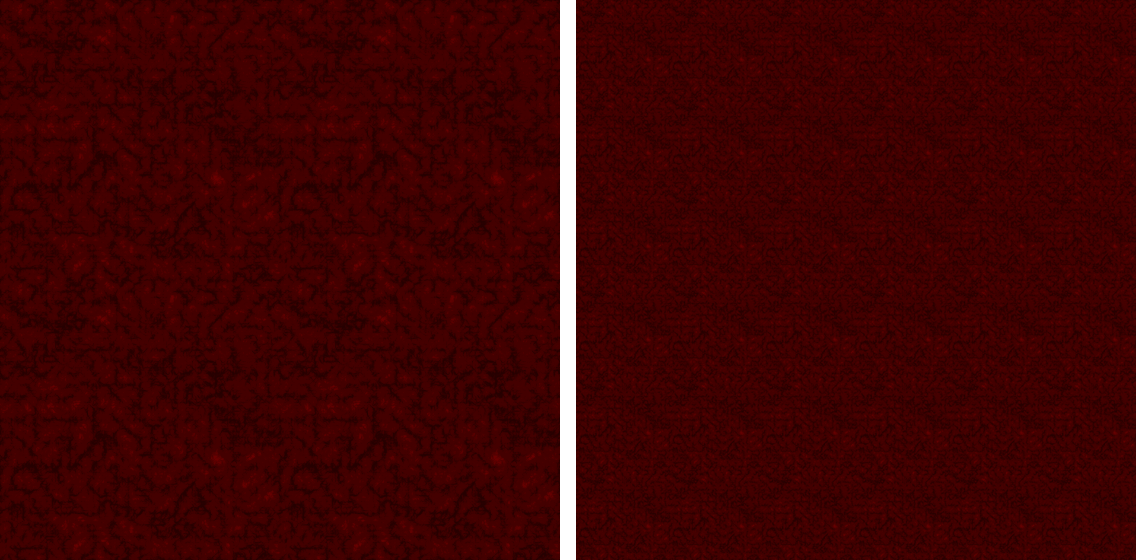
Left: one tile. Right: repeated 3 by 3.
Reproduce this texture procedurally as a WebGL 2 fragment shader.

```glsl
#version 300 es
precision highp float;

uniform vec2 u_resolution;
out vec4 fragColor;

// Integer hash giving a unit gradient for a lattice corner
vec2 cornerGradient(vec2 corner, float period, uint seed) {
    uvec2 c = uvec2(mod(corner, period));
    uint h = c.x * 1597u + c.y * 51749u + seed * 7919u;
    h = (h ^ (h >> 15)) * 73244475u;
    h = (h ^ (h >> 13)) * 73244475u;
    h ^= h >> 16;
    float angle = 6.28318 * float(h & 65535u) / 65536.0;
    return vec2(cos(angle), sin(angle));
}

// Gradient noise that wraps after a whole number of cells
float gradientNoise(vec2 p, float period, uint seed) {
    vec2 cell = floor(p);
    vec2 f = p - cell;
    vec2 fade = f * f * f * (f * (f * 6.0 - 15.0) + 10.0);
    vec2 right = vec2(1.0, 0.0);
    vec2 up = vec2(0.0, 1.0);
    float a = dot(cornerGradient(cell, period, seed), f);
    float b = dot(cornerGradient(cell + right, period, seed), f - right);
    float c = dot(cornerGradient(cell + up, period, seed), f - up);
    float d = dot(cornerGradient(cell + 1.0, period, seed), f - 1.0);
    return mix(mix(a, b, fade.x), mix(c, d, fade.x), fade.y);
}

// Folded octaves: creases at the zero crossings form thin veins
float turbulence(vec2 p) {
    float sum = 0.0;
    float amplitude = 1.1;
    float cells = 12.0;
    for (uint octave = 0u; octave < 4u; octave++) {
        sum += amplitude * abs(gradientNoise(p * cells, cells, octave + 1u));
        amplitude *= 0.75;
        cells *= 2.0;
    }
    return sum;
}

void main() {
    // Two repeats of the tile in each direction
    vec2 tile = 2.0 * gl_FragCoord.xy / u_resolution;

    // Fine veins with a slow drift in brightness
    float grain = turbulence(tile) + 0.2 * gradientNoise(tile * 4.0, 4.0, 9u);

    // Dark veins rise to a flat body, with rare bright flecks
    float red = 0.15 + 0.115 * smoothstep(0.1, 0.62, grain);
    red += 0.15 * smoothstep(0.75, 1.3, grain);

    fragColor = vec4(red, 0.0, 0.0, 1.0);
}
```
